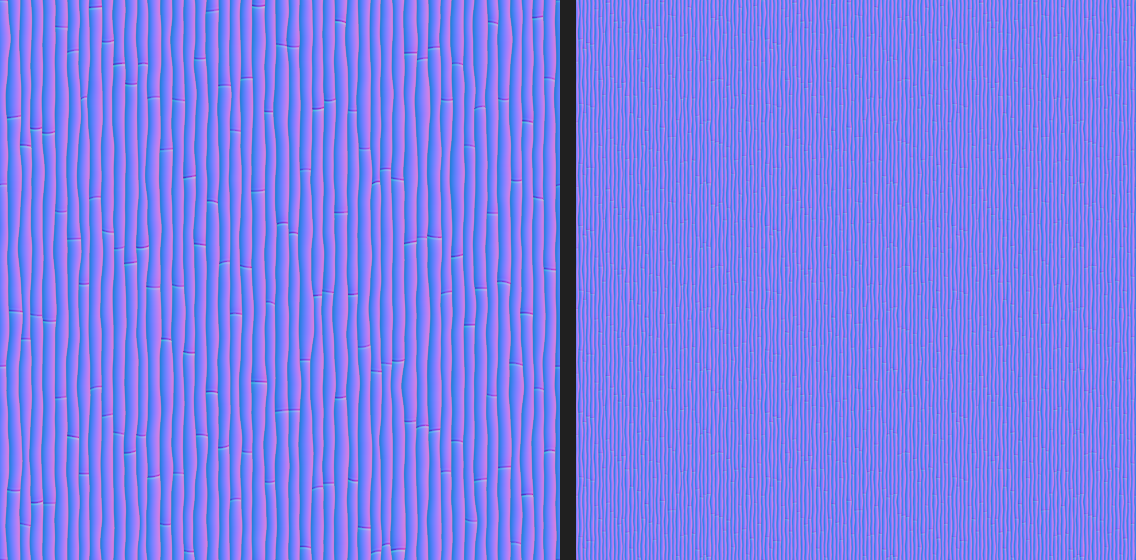
Left: one tile. Right: repeated 3 by 3.
This texture map is drawn by a Shadertoy shader. Its source:

```glsl
#define STALKS 48.0        // stalks across the canvas
#define JOINTS 3.0         // joints along each stalk
#define STALK_SHIFT 0.70   // position of the first gap, in stalks
#define ROUNDNESS 0.78     // sideways slope at the stalk rim
#define GAP_WIDTH 0.07     // softened rim, in stalks
#define WANDER 0.42        // bending of the stalk rims
#define WIDTH_JITTER 0.18  // uneven stalk widths
#define RING 0.0015        // thickness of a joint line
#define GLOW 0.0085        // length of the slope around a joint
#define JOINT_JITTER 0.012 // uneven joint spacing

float hash(vec2 p) {
    vec3 q = fract(p.xyx * vec3(0.1031, 0.1030, 0.0973));
    q += dot(q, q.yzx + 33.33);
    return fract((q.x + q.y) * q.z);
}

float signedHash(vec2 p) { return 2.0 * hash(p) - 1.0; }

// One-dimensional gradient noise that wraps after a whole period.
float gradientNoise(float t, float period, float seed) {
    float cell = floor(t), f = t - cell;
    float a = signedHash(vec2(mod(cell, period), seed)) * f;
    float b = signedHash(vec2(mod(cell + 1.0, period), seed)) * (f - 1.0);
    return mix(a, b, f * f * f * (f * (f * 6.0 - 15.0) + 10.0));
}

// Wandering left rim of a stalk, shared with its left neighbour.
float rim(float stalk, float y) {
    float id = mod(stalk, STALKS);
    float bend = gradientNoise(y * 8.0, 8.0, id + 60.0)
               + 0.35 * gradientNoise(y * 21.0, 21.0, id + 120.0);
    return stalk + WANDER * bend + WIDTH_JITTER * (hash(vec2(id, 7.0)) - 0.5);
}

float bump(float d, float width) { return exp(-d * d / (width * width)); }

// Vertical slope of the nearest joint; the second value is its groove depth.
vec2 joint(float id, float side, float y) {
    float t = y * JOINTS - hash(vec2(id, 19.0));
    float k = floor(t + 0.5);
    vec2 key = vec2(id, mod(k, JOINTS) + 31.0);
    float d = (t - k) / JOINTS + JOINT_JITTER * signedHash(key);

    // Lean and sag of the ring across the stalk
    float lean = 1.4 * signedHash(key + 5.0);
    float sag = 1.2 * signedHash(key + 11.0);
    d -= RING * (lean * side + sag * (1.0 - side * side));

    float line = max(RING, 0.8 / iResolution.y);
    float groove = bump(d, line);
    float slope = -0.50 * groove
                + 0.34 * bump(d + 1.8 * line, line)
                + 0.14 * bump(d - 2.6 * line, line);
    slope += (d > 0.0 ? -0.20 : 0.20) * exp(-abs(d) / GLOW);
    return vec2(slope, groove) * mix(0.6, 1.1, hash(key + 17.0));
}

void mainImage(out vec4 fragColor, in vec2 fragCoord) {
    vec2 uv = fragCoord / iResolution.xy;
    float x = uv.x * STALKS - STALK_SHIFT;

    // Find the stalk between two wandering rims
    float stalk = floor(x);
    if (x < rim(stalk, uv.y)) stalk -= 1.0;
    else if (x > rim(stalk + 1.0, uv.y)) stalk += 1.0;
    float left = rim(stalk, uv.y);
    float right = rim(stalk + 1.0, uv.y);
    float id = mod(stalk, STALKS);
    float side = 2.0 * (x - left) / (right - left) - 1.0;

    // Round cross-section with a slow twist along the stalk
    float twist = 0.07 * signedHash(vec2(id, 3.0))
                + 0.16 * gradientNoise(uv.y * 9.0, 9.0, id + 200.0);
    float slopeX = ROUNDNESS * side + twist * (1.0 - side * side) - 0.01;

    // Joints and faint unevenness of the surface
    vec2 node = joint(id, side, uv.y);
    float slopeY = node.x + 0.05 * gradientNoise(uv.y * 16.0, 16.0, id + 300.0);
    float up = sqrt(max(1.0 - slopeX * slopeX, 0.05));
    vec3 normal = normalize(vec3(slopeX, slopeY, up));

    // Soften the gaps and deepen the grooves
    float gapDistance = min(x - left, right - x);
    float softness = max(GAP_WIDTH, 0.7 * STALKS / iResolution.x);
    float inside = smoothstep(-0.4 * softness, softness, gapDistance);
    normal.x *= inside;
    normal.z *= mix(0.92, 1.0, inside) * (1.0 - 0.22 * node.y);

    fragColor = vec4(0.5 + 0.5 * normal, 1.0);
}
```
